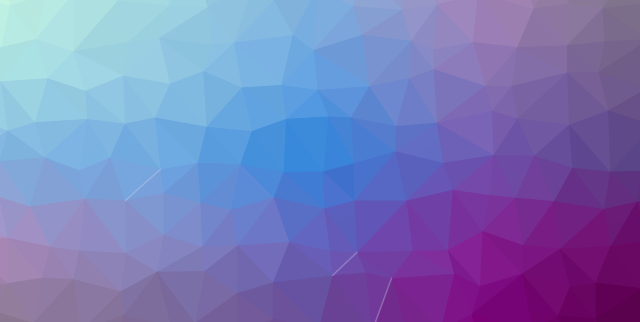
A WebGL 1 fragment shader for this background:

```glsl
precision highp float;

uniform vec2 u_resolution;

const float ROWS = 8.0;
const float JITTER = 0.29;

float hash(vec2 p) {
  vec3 q = fract(vec3(p.xyx) * 0.1031);
  q += dot(q, q.yzx + 33.33);
  return fract((q.x + q.y) * q.z);
}

float cross2(vec2 a, vec2 b) {
  return a.x * b.y - a.y * b.x;
}

// Mesh vertex: a lattice corner moved by noise
vec2 vertex(vec2 corner) {
  vec2 offset = vec2(hash(corner + 17.0), hash(corner + 71.0)) - 0.5;
  return corner + 2.0 * JITTER * offset;
}

// Signed distance to the line through a and b
float edgeDistance(vec2 p, vec2 a, vec2 b) {
  return cross2(normalize(b - a), p - a);
}

float triangleMask(vec2 p, vec2 a, vec2 b, vec2 c, float blur) {
  float winding = sign(cross2(b - a, c - a));
  float d = min(winding * edgeDistance(p, a, b),
            min(winding * edgeDistance(p, b, c), winding * edgeDistance(p, c, a)));
  return smoothstep(-blur, blur, d);
}

float segmentDistance(vec2 p, vec2 a, vec2 b) {
  vec2 ab = b - a;
  float t = clamp(dot(p - a, ab) / dot(ab, ab), 0.0, 1.0);
  return length(p - a - t * ab);
}

// Piecewise blend of five evenly spaced colours
vec3 ramp(float t, vec3 a, vec3 b, vec3 c, vec3 d, vec3 e) {
  float s = clamp(t, 0.0, 1.0) * 4.0;
  vec3 col = mix(a, b, clamp(s, 0.0, 1.0));
  col = mix(col, c, clamp(s - 1.0, 0.0, 1.0));
  col = mix(col, d, clamp(s - 2.0, 0.0, 1.0));
  return mix(col, e, clamp(s - 3.0, 0.0, 1.0));
}

// Colour field: horizontal ramps blended from top to bottom
vec3 field(vec2 uv) {
  vec3 top = ramp(uv.x, vec3(0.76, 0.95, 0.88), vec3(0.63, 0.84, 0.88),
    vec3(0.50, 0.69, 0.87), vec3(0.66, 0.53, 0.73), vec3(0.49, 0.45, 0.54));
  vec3 upper = ramp(uv.x, vec3(0.65, 0.87, 0.89), vec3(0.57, 0.78, 0.88),
    vec3(0.37, 0.62, 0.88), vec3(0.54, 0.45, 0.71), vec3(0.43, 0.35, 0.53));
  vec3 middle = ramp(uv.x, vec3(0.49, 0.69, 0.88), vec3(0.42, 0.65, 0.88),
    vec3(0.17, 0.51, 0.86), vec3(0.44, 0.33, 0.69), vec3(0.34, 0.25, 0.52));
  vec3 lower = ramp(uv.x, vec3(0.68, 0.54, 0.74), vec3(0.53, 0.55, 0.78),
    vec3(0.40, 0.38, 0.74), vec3(0.52, 0.13, 0.58), vec3(0.42, 0.03, 0.40));
  vec3 bottom = ramp(uv.x, vec3(0.55, 0.48, 0.58), vec3(0.48, 0.40, 0.58),
    vec3(0.40, 0.28, 0.58), vec3(0.50, 0.00, 0.49), vec3(0.33, 0.00, 0.27));
  return ramp(1.0 - uv.y, top, upper, middle, lower, bottom);
}

// Flat facet colour, premultiplied by its coverage
vec4 facet(vec2 p, vec2 a, vec2 b, vec2 c, vec2 extent, float blur) {
  vec2 center = (a + b + c) / 3.0;
  float shade = 0.025 * (hash(floor(center * 50.0)) - 0.5);
  float mask = triangleMask(p, a, b, c, blur);
  return vec4(field(center / extent) + shade, 1.0) * mask;
}

void main() {
  vec2 extent = ROWS * vec2(u_resolution.x / u_resolution.y, 1.0);
  vec2 p = gl_FragCoord.xy / u_resolution * extent;
  float blur = 0.6 * ROWS / u_resolution.y;
  vec2 home = floor(p);
  vec4 sum = vec4(field(p / extent), 1.0) * 0.001;
  float seam = 0.0;

  for (int j = -1; j <= 1; j++) {
    for (int i = -1; i <= 1; i++) {
      vec2 cell = home + vec2(float(i), float(j));
      vec2 a = vertex(cell);
      vec2 b = vertex(cell + vec2(1.0, 0.0));
      vec2 c = vertex(cell + vec2(1.0, 1.0));
      vec2 d = vertex(cell + vec2(0.0, 1.0));

      // Split each quad along its shorter diagonal
      bool rising = distance(a, c) < distance(b, d);
      vec2 start = rising ? a : b;
      vec2 end = rising ? c : d;
      vec2 sideA = rising ? b : c;
      vec2 sideB = rising ? d : a;
      sum += facet(p, start, end, sideA, extent, blur);
      sum += facet(p, start, end, sideB, extent, blur);

      // Rare hairline seams
      float line = 1.0 - smoothstep(0.004, 0.004 + 2.0 * blur, segmentDistance(p, start, end));
      seam = max(seam, line * step(0.94, hash(cell + 5.0)));
    }
  }

  vec3 color = sum.rgb / sum.a;
  gl_FragColor = vec4(mix(color, vec3(0.85, 0.85, 0.95), 0.3 * seam), 1.0);
}
```
